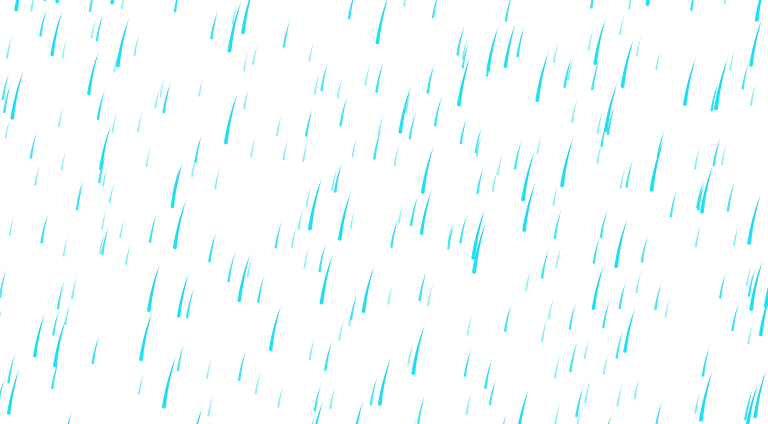
Write a Shadertoy shader that draws this pattern.

```glsl
// Slanted cyan raindrops on white, in three depth layers.
// Each layer scatters tapered, slightly bent drops over a jittered grid:
// far drops are short and pale, near drops long and saturated.

const vec3 PAPER = vec3(1.0);
const vec3 HEAD_COLOR = vec3(0.12, 0.89, 0.96);
const vec3 TAIL_COLOR = vec3(0.14, 0.79, 0.91);

const int LAYER_COUNT = 3;
// Cell size, drop length, head radius (canvas heights), chance per cell
const vec4 LAYERS[LAYER_COUNT] = vec4[](
    vec4(0.070, 0.054, 0.0024, 0.31),
    vec4(0.085, 0.070, 0.0031, 0.42),
    vec4(0.128, 0.118, 0.0046, 0.54));
const float OPACITY[LAYER_COUNT] = float[](0.60, 0.93, 1.0);

const float LEAN = 0.13;          // sideways shift along the drop
const float BEND = 0.11;          // extra shift towards the tail
const float TAPER = 0.85;         // below 1 gives a fuller body
const float SIZE_SPREAD = 0.16;   // shrink of the smallest drops
const float FADE_SPREAD = 0.12;   // opacity loss of the faintest drops

// Integer hash: three values in 0..1 for a cell and a seed
vec3 hash3(ivec2 cell, int seed) {
    uvec3 v = uvec3(uint(cell.x), uint(cell.y), uint(seed));
    v = v * 1664525u + 1013904223u;
    v.x += v.y * v.z; v.y += v.z * v.x; v.z += v.x * v.y;
    v ^= v >> 16u;
    v.x += v.y * v.z; v.y += v.z * v.x; v.z += v.x * v.y;
    return vec3(v >> 8u) / 16777216.0;
}

// Coverage of a drop whose head is at the origin and tail points up
float dropCoverage(vec2 p, float size, float radius, float pixel) {
    float t = clamp(p.y / size, 0.0, 1.0);
    float axis = size * t * (LEAN + BEND * t);
    float halfWidth = radius * pow(1.0 - t, TAPER);
    float dist = length(vec2(p.x - axis, min(p.y, 0.0))) - halfWidth;
    float thinness = min(1.0, 2.0 * halfWidth / pixel);
    return clamp(0.5 - dist / pixel, 0.0, 1.0) * thinness;
}

// Paint one layer of scattered drops over the given colour
vec3 paintLayer(vec3 color, vec2 p, int layer, float pixel) {
    vec4 style = LAYERS[layer];
    ivec2 home = ivec2(floor(p / style.x));
    for (int j = -1; j <= 1; j++)
    for (int i = -1; i <= 1; i++) {
        ivec2 cell = home + ivec2(i, j);
        vec3 place = hash3(cell, 2 * layer + 11);
        if (place.z > style.w) continue;
        vec3 vary = hash3(cell, 2 * layer + 12);

        vec2 local = p - (vec2(cell) + place.xy) * style.x;
        float scale = 1.04 - SIZE_SPREAD * vary.x;
        float size = style.y * scale;
        float cover = dropCoverage(local, size, style.z * scale, pixel);

        float alpha = OPACITY[layer] - FADE_SPREAD * vary.y * float(layer < 2);
        vec3 ink = mix(HEAD_COLOR, TAIL_COLOR, clamp(local.y / size, 0.0, 1.0));
        color = mix(color, ink, cover * alpha);
    }
    return color;
}

void mainImage(out vec4 fragColor, in vec2 fragCoord) {
    float pixel = 1.0 / iResolution.y;
    vec2 p = fragCoord * pixel;

    // Far to near
    vec3 color = PAPER;
    for (int layer = 0; layer < LAYER_COUNT; layer++)
        color = paintLayer(color, p, layer, pixel);

    fragColor = vec4(color, 1.0);
}
```
